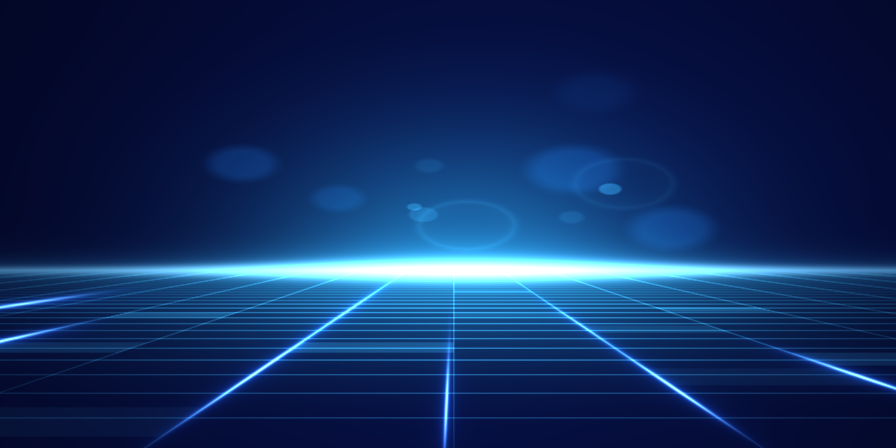
Give the GLSL for this background, as a WebGL 1 fragment shader.

```glsl
precision highp float;
// Glowing blue horizon over a perspective grid floor with light streaks and lens spots.
uniform vec2 u_resolution;

const float HORIZON = 0.396;
const float COLUMN = 1.48;   // column width per unit of depth
const float ROW = 0.4;       // row spacing in inverse depth
const vec2 VANISH = vec2(1.013, 0.466);
const vec2 SUN = vec2(1.04, HORIZON);

const vec3 MIDNIGHT = vec3(0.010, 0.022, 0.13);
const vec3 NAVY = vec3(0.022, 0.062, 0.285);
const vec3 AZURE = vec3(0.10, 0.40, 0.44);
const vec3 CYAN = vec3(0.26, 0.76, 0.88);
const vec3 ELECTRIC = vec3(0.08, 0.36, 0.95);
const vec3 ICE = vec3(0.75, 0.97, 1.0);

float bell(float x, float width) {
  float t = x / width;
  return exp(-t * t);
}

// Coverage of a thin line at a given distance.
float stroke(float dist, float width, float px) {
  return 1.0 - smoothstep(width, width + px, abs(dist));
}

// Flat lens shapes, twice as wide as high.
float lensRadius(vec2 p, vec2 center) {
  return length((p - center) * vec2(1.0, 2.0));
}

float spot(vec2 p, vec2 center, float radius, float blur) {
  return 1.0 - smoothstep(radius - blur, radius + blur, lensRadius(p, center));
}

float ring(vec2 p, vec2 center, float radius) {
  float r = lensRadius(p, center);
  return bell(r - radius, 0.010) + 0.35 * smoothstep(0.3, 1.0, r / radius) * step(r, radius);
}

// One filled floor cell; cell.x is the column, cell.y the row start.
float tile(vec2 ground, vec2 cell, vec2 soft) {
  vec2 edge = 0.5 - abs(ground - cell - 0.5);
  vec2 inside = smoothstep(-soft, soft, edge);
  return inside.x * inside.y;
}

// Light running along a grid line, brightest at height hot.
vec3 streak(vec2 p, float column, float hot, float reach) {
  float slope = column * COLUMN;
  float depth = VANISH.y - p.y;
  float dist = abs(p.x - VANISH.x - slope * depth) / sqrt(1.0 + slope * slope);
  float power = bell(p.y - hot, reach);
  vec3 halo = ELECTRIC * (0.75 * exp(-dist / 0.006) + 0.16 * exp(-dist / 0.022));
  return power * (halo + ICE * power * 0.85 * bell(dist, 0.0035));
}

vec3 backdrop(vec2 p) {
  float light = bell(p.x - 1.15, 0.95) * (1.0 - 0.35 * smoothstep(0.6, 1.05, p.y));
  vec3 col = mix(MIDNIGHT, NAVY, light);
  vec2 d = p - SUN;
  return col + AZURE * 0.95 * bell(d.y, 0.29) * bell(d.x, 0.46);
}

vec3 lensSpots(vec2 p) {
  float faint = spot(p, vec2(0.54, 0.635), 0.075, 0.025)
              + spot(p, vec2(1.28, 0.622), 0.100, 0.030)
              + spot(p, vec2(1.50, 0.490), 0.090, 0.030)
              + 0.7 * spot(p, vec2(0.755, 0.557), 0.055, 0.020)
              + 0.4 * spot(p, vec2(1.33, 0.795), 0.080, 0.040);
  float clear = spot(p, vec2(1.362, 0.578), 0.025, 0.005)
              + 0.7 * spot(p, vec2(0.925, 0.538), 0.016, 0.004)
              + 0.4 * spot(p, vec2(0.945, 0.521), 0.032, 0.005)
              + 0.3 * spot(p, vec2(1.276, 0.515), 0.027, 0.008)
              + 0.25 * spot(p, vec2(0.958, 0.630), 0.030, 0.010);
  float rings = ring(p, vec2(1.042, 0.497), 0.108) + 0.7 * ring(p, vec2(1.393, 0.590), 0.110);
  return vec3(0.02, 0.09, 0.15) * faint + CYAN * (0.30 * clear + 0.065 * rings);
}

vec3 ground(vec2 p, float px) {
  vec2 d = p - SUN;
  float depth = VANISH.y - p.y;
  vec2 g = vec2((p.x - VANISH.x) / (depth * COLUMN), 1.0 / (depth * ROW) - 0.27);
  vec2 toLine = abs(fract(g + 0.5) - 0.5);
  vec2 cellSize = vec2(COLUMN * depth, ROW * depth * depth);
  float slope = g.x * COLUMN;

  vec3 col = mix(MIDNIGHT, NAVY, 0.75 * bell(d.x, 1.0));
  col += AZURE * 0.72 * bell(d.y, 0.19) * bell(d.x, 0.75);

  // Grid lines, thinned out where the rows crowd together.
  float across = stroke(toLine.y * cellSize.y, 0.0006, px) * smoothstep(px, 5.0 * px, cellSize.y);
  float along = stroke(toLine.x * cellSize.x / sqrt(1.0 + slope * slope), 0.0006, px);
  float lit = 0.10 + 0.40 * bell(d.x, 0.75) * smoothstep(-0.1, 0.3, p.y);
  col += CYAN * lit * (0.85 * across + 0.6 * along);

  // Raised-light tiles.
  vec2 soft = px / cellSize;
  float bright = tile(g, vec2(-1.0, 9.6), soft) + tile(g, vec2(0.0, 20.6), soft)
               + tile(g, vec2(-3.0, 14.0), soft) + tile(g, vec2(2.0, 15.2), soft);
  float dim = tile(g, vec2(-3.0, 9.6), soft) + tile(g, vec2(2.0, 8.6), soft)
            + tile(g, vec2(1.0, 11.7), soft) + tile(g, vec2(0.0, 14.0), soft)
            + 0.5 * tile(g, vec2(1.0, 7.4), soft) + 0.4 * tile(g, vec2(-2.0, 5.4), soft);
  col += CYAN * (0.21 * bright + 0.12 * dim);

  // Streaks along the columns.
  col += streak(p, -1.0, 0.175, 0.12) + 0.5 * streak(p, -1.0, 0.31, 0.06);
  col += streak(p, -0.03, 0.10, 0.12) + streak(p, 1.0, 0.135, 0.085);
  col += 0.45 * streak(p, 1.0, 0.27, 0.06) + streak(p, 2.0, 0.155, 0.055);
  return col + streak(p, -3.0, 0.235, 0.035) + 0.8 * streak(p, -4.5, 0.318, 0.025);
}

vec3 horizonGlow(vec2 p) {
  vec2 d = p - SUN;
  float spread = bell(d.x, 0.62);
  float haze = exp(-abs(d.y) / (0.018 + 0.015 * spread));
  float core = bell(d.y, 0.009 + 0.014 * bell(d.x, 0.5));
  return CYAN * haze * (0.26 + 0.64 * spread) + ICE * core * (0.16 + 0.95 * bell(d.x, 0.58));
}

void main() {
  float px = 1.0 / u_resolution.y;
  vec2 p = gl_FragCoord.xy * px;
  vec3 sky = backdrop(p) + lensSpots(p);
  vec3 land = ground(vec2(p.x, min(p.y, HORIZON)), px);
  vec3 col = mix(land, sky, smoothstep(HORIZON - 0.012, HORIZON, p.y));
  gl_FragColor = vec4(min(col + horizonGlow(p), 1.0), 1.0);
}
```
